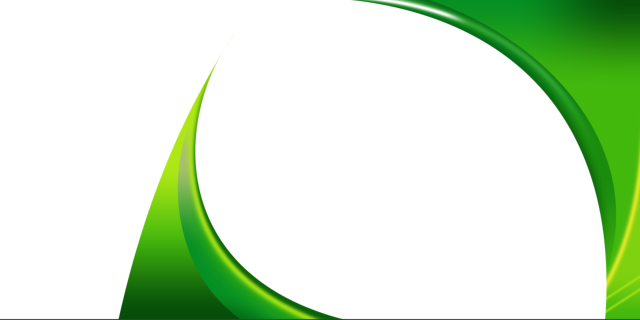
Write a Shadertoy shader that draws this background.

```glsl
// Two glossy green ribbons sweep around a white page.
// Each edge is a cubic Bezier solved for x at the height of the point; the
// signed distances to these edges give the masks, folds and highlights.

struct Curve { vec2 a, b, c, d; };

// Edges on a page 2 wide and 1 high, listed from top to bottom.
const Curve LEFT_OUTER  = Curve(vec2(.734, .896), vec2(.547, .615), vec2(.437, .302), vec2(.370, 0.));
const Curve LEFT_INNER  = Curve(vec2(.734, .896), vec2(.539, .635), vec2(.521, .141), vec2(1.081, 0.));
const Curve LEFT_FOLD   = Curve(vec2(.599, .635), vec2(.512, .427), vec2(.552, .141), vec2(.755, 0.));
const Curve LEFT_RIDGE  = Curve(vec2(.609, .661), vec2(.568, .375), vec2(.638, .141), vec2(.977, 0.));
const Curve RIGHT_INNER = Curve(vec2(1.099, 1.), vec2(1.562, .948), vec2(1.940, .661), vec2(1.891, 0.));
const Curve RIGHT_RIDGE = Curve(vec2(1.198, 1.), vec2(1.615, .943), vec2(1.953, .661), vec2(1.896, .141));
const Curve RIGHT_FOLD  = Curve(vec2(1.341, 1.), vec2(1.693, .883), vec2(2.018, .557), vec2(1.901, .167));
const Curve RIGHT_LEAF  = Curve(vec2(2.005, .505), vec2(1.990, .349), vec2(1.953, .219), vec2(1.896, .115));

const vec3 WHITE   = vec3(1.);
const vec3 DEEP    = vec3(.02, .30, .04);
const vec3 FOREST  = vec3(.05, .45, .04);
const vec3 EMERALD = vec3(.02, .56, .14);
const vec3 GRASS   = vec3(.26, .72, .05);
const vec3 LIME    = vec3(.68, .91, .08);
const vec3 PALE    = vec3(.66, .76, .42);
const vec3 YELLOW  = vec3(.90, .92, .15);
const vec3 BASE    = vec3(.22, .25, .18);

const float TIP_HEIGHT  = .896;
const float BASE_HEIGHT = .003;
const int SOLVER_STEPS  = 14;

// Approximate signed distance to a curve, positive on its right side.
float side(Curve k, vec2 p) {
    float lo = 0., hi = 1.;
    for (int i = 0; i < SOLVER_STEPS; i++) {
        float t = .5 * (lo + hi), s = 1. - t;
        float y = s*s*s*k.a.y + 3.*s*s*t*k.b.y + 3.*s*t*t*k.c.y + t*t*t*k.d.y;
        if (y > p.y) lo = t; else hi = t;
    }
    float t = .5 * (lo + hi), s = 1. - t;
    vec2 q = s*s*s*k.a + 3.*s*s*t*k.b + 3.*s*t*t*k.c + t*t*t*k.d;
    vec2 tangent = s*s*(k.b - k.a) + 2.*s*t*(k.c - k.b) + t*t*(k.d - k.c);
    float slope = tangent.x / tangent.y;
    return (p.x - q.x - slope * (p.y - q.y)) / sqrt(1. + slope * slope);
}

// Soft line of a given half width.
float glow(float d, float width) {
    return exp(-d * d / (width * width));
}

float cover(float d, float px) {
    return smoothstep(-px, px, d);
}

vec3 leftRibbon(vec2 p, float inner, float px) {
    // Outer leaf, dark at its foot and lime higher up
    vec3 leaf = mix(DEEP, GRASS, smoothstep(0., .30, p.y));
    leaf = mix(leaf, LIME, smoothstep(.20, .50, p.y));

    // Rolled inner band
    float fold = side(LEFT_FOLD, p);
    float ridge = side(LEFT_RIDGE, p);
    vec3 roll = mix(EMERALD, PALE, smoothstep(.22, .50, p.y));
    roll = mix(roll, GRASS, .6 * glow(ridge, .04) * smoothstep(.5, .2, p.y));
    roll = mix(roll, DEEP, .5 * smoothstep(.09, 0., p.y) * smoothstep(.08, 0., fold));
    vec3 rim = mix(FOREST, GRASS, smoothstep(.25, .55, p.y));
    rim = mix(rim, DEEP, .7 * smoothstep(-.05, 0., inner) * smoothstep(.6, .3, p.y));
    roll = mix(roll, rim, smoothstep(-.003, .012, ridge));
    roll = mix(roll, LIME, .85 * glow(ridge, .011));

    float fade = smoothstep(.64, .50, p.y);
    vec3 color = mix(leaf, roll, cover(fold, px) * fade);
    return mix(color, FOREST, .5 * glow(inner, .009) * smoothstep(.85, .65, p.y));
}

vec3 rightRibbon(vec2 p, float inner, float px) {
    // Broad body, darkening into the upper corner
    vec3 top = mix(EMERALD, DEEP, smoothstep(1.6, 1.95, p.x));
    vec3 body = mix(GRASS, top, smoothstep(.72, 1.02, p.y));

    // Rolled inner band with a ridge and a white glint
    float ridge = side(RIGHT_RIDGE, p);
    float fold = side(RIGHT_FOLD, p);
    vec3 roll = mix(vec3(.10, .55, .05), EMERALD, smoothstep(.55, .9, p.y));
    roll = mix(roll, GRASS, smoothstep(.45, .1, p.y));
    roll = mix(roll, DEEP, .55 * glow(inner, .018) * smoothstep(.1, .5, p.y));
    roll = mix(roll, DEEP, .55 * glow(fold, .03) * smoothstep(.55, .85, p.y));
    roll = mix(roll, vec3(.25, .72, .22), .7 * glow(ridge, .012) * smoothstep(.5, .8, p.y));
    roll = mix(roll, WHITE, glow(ridge, .007) * smoothstep(1.47, 1.38, p.x));
    vec3 color = mix(roll, body, cover(fold, px));

    // Small leaf in the lower corner with fine veins
    float leafSide = side(RIGHT_LEAF, p);
    vec3 leaf = mix(GRASS, vec3(.50, .82, .06), smoothstep(0., .15, p.y));
    for (int i = 0; i < 2; i++) {
        float vein = p.y - .068 + .04 * float(i) - .65 * (p.x - 1.896);
        leaf = mix(leaf, LIME, .7 * glow(vein, .005));
    }
    color = mix(color, leaf, cover(leafSide, px));
    return mix(color, YELLOW, .9 * glow(leafSide, .009));
}

void mainImage(out vec4 fragColor, in vec2 fragCoord) {
    vec2 p = fragCoord / iResolution.xy * vec2(2., 1.);
    float px = .8 / iResolution.y;
    vec3 color = WHITE;

    float inner = side(LEFT_INNER, p);
    float mask = cover(side(LEFT_OUTER, p), px) * cover(-inner, px) * cover(TIP_HEIGHT - p.y, px);
    color = mix(color, leftRibbon(p, inner, px), mask);

    inner = side(RIGHT_INNER, p);
    color = mix(color, rightRibbon(p, inner, px), cover(inner, px));

    // Thin dark strip along the foot of the page
    color = mix(color, BASE, cover(BASE_HEIGHT - p.y, px));
    fragColor = vec4(color, 1.);
}
```
